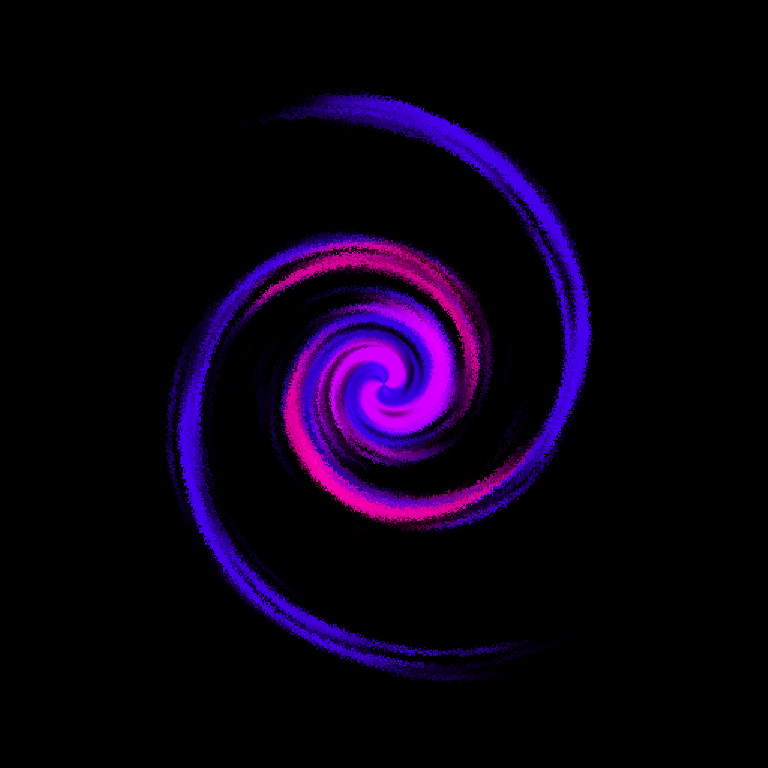
This background is drawn by a WebGL 2 fragment shader. Its source:

```glsl
#version 300 es
precision highp float;
// A two-armed violet spiral galaxy on black. Each point is unwound along a
// logarithmic spiral, so plain noise there becomes long curved streaks; a fine
// hashed jitter gives the streaks a sprayed, grainy edge.

uniform vec2 u_resolution;
out vec4 fragColor;

float hash(vec2 cell) {
  vec3 h = fract(cell.xyx * vec3(0.1031, 0.1030, 0.0973));
  h += dot(h, h.yzx + 33.33);
  return fract((h.x + h.y) * h.z);
}

float valueNoise(vec2 p) {
  vec2 i = floor(p);
  vec2 f = fract(p);
  f = f * f * (3.0 - 2.0 * f);
  float low = mix(hash(i), hash(i + vec2(1, 0)), f.x);
  float high = mix(hash(i + vec2(0, 1)), hash(i + vec2(1, 1)), f.x);
  return mix(low, high, f.y);
}

float fbm(vec2 p) {
  float sum = 0.0;
  float weight = 0.57;
  for (int octave = 0; octave < 3; octave++) {
    sum += weight * valueNoise(p);
    p = mat2(0.8, 0.6, -0.6, 0.8) * p * 2.0 + 17.3;
    weight *= 0.5;
  }
  return sum;
}

void main() {
  vec2 p = (gl_FragCoord.xy - 0.5 * u_resolution) / min(u_resolution.x, u_resolution.y);

  // Grain: nudge each small cell by a random offset, calmer at the core
  vec2 cell = floor((p + 2.0) * 512.0);
  vec2 jitter = vec2(hash(cell), hash(cell + 71.7)) - 0.5;
  p += jitter * 0.007 * smoothstep(0.01, 0.13, length(p));

  // Unwind the spiral; the softened radius loosens the turn at the centre
  float r = length(p);
  float softRadius = sqrt(r * r + 0.0016);
  float phase = atan(p.y, p.x + 1e-6) - log(softRadius / 0.25) / 0.235;
  vec2 unwound = r * vec2(cos(phase), sin(phase));
  float across = sin(phase) * sin(phase);

  // Two opposite arms, wider toward the middle, around a filled core
  float core = smoothstep(0.15, 0.075, r);
  float width = mix(0.12, 0.38, smoothstep(0.25, 0.12, r));
  float arm = 0.85 * exp(-across / width) * smoothstep(0.45, 0.29, r);
  float body = max(arm, core);

  // Streaks cut the arms and leave faint wisps between them
  float streak = fbm(unwound * 25.0 + 40.0) - 0.5;
  float wisps = 0.6 * smoothstep(0.30, 0.16, r);
  float density = body + streak * 2.0 * max(sqrt(body), wisps);
  float light = smoothstep(0.22, 0.95, density);

  // Violet blue outside, hot pink in the inner arms, magenta in the core
  float tint = fbm(unwound * 19.0 + 83.0) - 0.5;
  float pinkness = smoothstep(0.24, 0.17, r) * exp(-across * 1.6);
  pinkness = smoothstep(0.25, 0.75, pinkness + tint * 1.5);
  pinkness *= smoothstep(0.26, 0.19, r);
  vec3 wispBlue = mix(vec3(0.27, 0.0, 0.92), vec3(0.10, 0.03, 0.75), wisps * across);
  vec3 color = mix(wispBlue, vec3(0.88, 0.0, 0.62), pinkness);

  float warmth = smoothstep(0.1, 0.75, across + tint * 1.3 + 0.1);
  vec3 coreColor = mix(vec3(0.22, 0.0, 0.88), vec3(0.82, 0.0, 1.0), warmth);
  color = mix(color, coreColor, smoothstep(0.125, 0.08, r));

  // Thin magenta highlights where the inner streaks are densest
  float highlight = smoothstep(0.9, 1.4, density) * smoothstep(0.2, 0.1, r);
  color += vec3(0.2, 0.0, 0.2) * highlight * pinkness;

  fragColor = vec4(color * light, 1.0);
}
```
